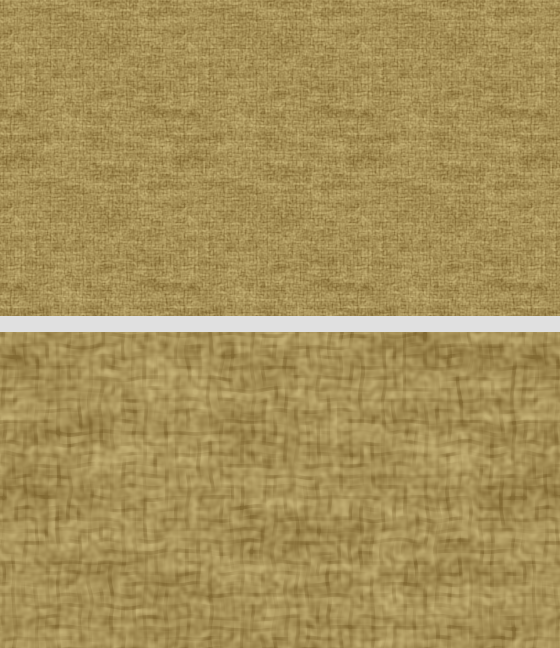
Top, the full canvas; bottom, a detail of the centre.
Write a Shadertoy shader that draws this texture.

```glsl
#define TILE_SIZE 0.549    // side of one repeat, in canvas heights
#define THREADS 48.0       // threads per repeat, both ways
#define GAP_WIDTH 0.34     // gap share of one thread
#define GAP_DEPTH 0.25
#define WOBBLE 0.50        // thread drift, in threads
#define PATCH 0.66         // broad horizontal shading
#define WEFT_SLUB 0.68     // short horizontal streaks
#define WARP_SLUB 0.46     // short vertical streaks
#define GRAIN 0.95
#define BASE_TONE 0.53
#define DARK_OLIVE vec3(0.595, 0.505, 0.285)
#define PALE_STRAW vec3(0.735, 0.655, 0.425)

// Random gradient with components in -1..1
vec2 gradientAt(vec2 cell, vec2 period, float seed) {
    vec3 q = fract(vec3(mod(cell, period).xyx + seed * 7.31) * vec3(0.1031, 0.1030, 0.0973));
    q += dot(q, q.yzx + 33.33);
    return fract((q.xx + q.yz) * q.zy) * 2.0 - 1.0;
}

// Gradient noise with a whole number of cells per repeat
float tileNoise(vec2 p, vec2 period, float seed) {
    p *= period;
    vec2 cell = floor(p);
    vec2 f = p - cell;
    vec2 blend = f * f * f * (f * (f * 6.0 - 15.0) + 10.0);
    vec2 e = vec2(1.0, 0.0);
    float a = dot(gradientAt(cell, period, seed), f);
    float b = dot(gradientAt(cell + e.xy, period, seed), f - e.xy);
    float c = dot(gradientAt(cell + e.yx, period, seed), f - e.yx);
    float d = dot(gradientAt(cell + e.xx, period, seed), f - e.xx);
    return mix(mix(a, b, blend.x), mix(c, d, blend.x), blend.y);
}

// Soft dark gap between neighbouring threads
float threadGap(float thread) {
    float fromGap = 0.5 - abs(fract(thread) - 0.5);
    float soft = max(fwidth(thread), 0.12);
    return 1.0 - smoothstep(0.5 * (GAP_WIDTH - soft), 0.5 * (GAP_WIDTH + soft), fromGap);
}

void mainImage(out vec4 fragColor, in vec2 fragCoord) {
    vec2 p = fragCoord / iResolution.y / TILE_SIZE;

    // Uneven dye and thick yarn
    float tone = BASE_TONE;
    tone += PATCH * tileNoise(p, vec2(4.0, 15.0), 1.0);
    tone += WEFT_SLUB * tileNoise(p, vec2(14.0, THREADS), 2.0);
    tone += WARP_SLUB * tileNoise(p, vec2(THREADS, 14.0), 3.0);
    tone += GRAIN * tileNoise(p, vec2(70.0), 4.0);

    // Woven grid with drifting threads and short, broken gaps
    vec2 drift = vec2(tileNoise(p, vec2(13.0, 17.0), 5.0), tileNoise(p, vec2(17.0, 13.0), 6.0));
    vec2 thread = p * THREADS + WOBBLE * drift;
    vec2 wear = vec2(tileNoise(p, vec2(36.0, 26.0), 7.0), tileNoise(p, vec2(26.0, 36.0), 8.0));
    vec2 strength = clamp(0.9 + 4.0 * wear, 0.0, 2.2);
    tone -= GAP_DEPTH * (strength.x * threadGap(thread.x) + strength.y * threadGap(thread.y));

    vec3 cloth = mix(DARK_OLIVE, PALE_STRAW, clamp(tone, -0.6, 1.25));
    fragColor = vec4(cloth, 1.0);
}
```
